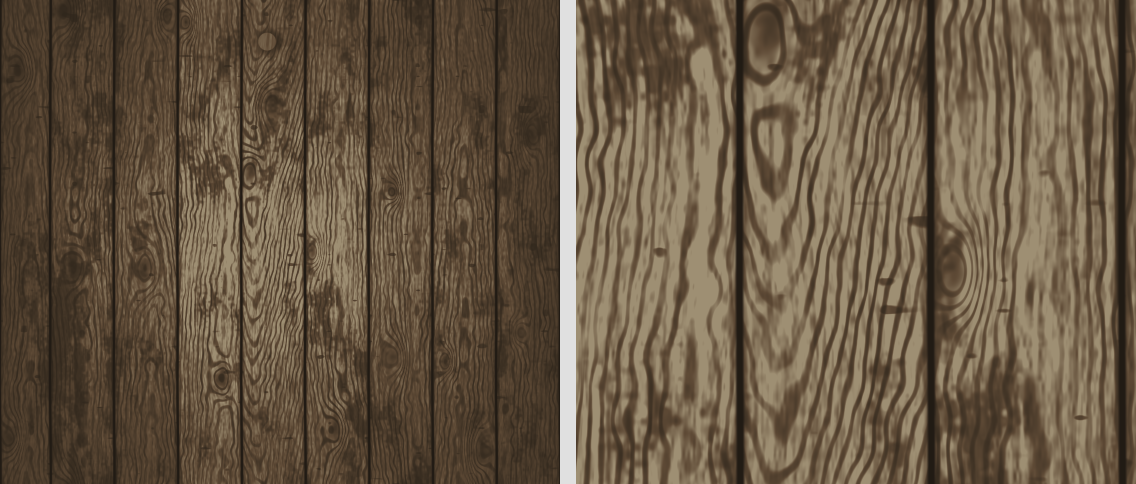
Left: the whole. Right: its middle third, enlarged.
This texture is drawn by a WebGL 1 fragment shader. Its source:

```glsl
precision highp float;
uniform vec2 u_resolution;

const float TAU = 6.28319;
const float ASPECT = 0.863;           // height of the tile over its width
const float BOARDS = 9.0;
const float FIRST_WIDTH = 0.0898;     // the leftmost board is narrower
const float GAP_HALF = 0.0022;
const float GRAIN_LINES = 130.0;      // growth lines per tile width
const float ARCHED_BOARD = 4.0;
const float ARCH_COUNT = 24.0;
const float STAINED_BOARD = 1.0;
const vec2 PLUG_CENTRE = vec2(0.477, 0.914);
const float PLUG_RADIUS = 0.017;
const vec3 GAP_COLOUR = vec3(0.13, 0.105, 0.08);
const vec3 DARK_WOOD = vec3(0.18, 0.145, 0.105);
const vec3 MID_WOOD = vec3(0.37, 0.29, 0.21);
const vec3 PALE_WOOD = vec3(0.62, 0.56, 0.45);

float hash(vec2 p) {
  return fract(sin(dot(p, vec2(127.1, 311.7))) * 43758.5);
}

// Value noise that wraps vertically after a whole number of rows
float noise(vec2 p, float rows) {
  vec2 i = floor(p), f = fract(p);
  f = f * f * (3.0 - 2.0 * f);
  float y0 = mod(i.y, rows), y1 = mod(i.y + 1.0, rows);
  return mix(mix(hash(vec2(i.x, y0)), hash(vec2(i.x + 1.0, y0)), f.x),
             mix(hash(vec2(i.x, y1)), hash(vec2(i.x + 1.0, y1)), f.x), f.y);
}

// Layered sines with whole frequencies
float waver(float y, float seed) {
  float sum = 0.0;
  for (int i = 1; i <= 4; i++) {
    float f = float(i);
    sum += sin(TAU * (f * y + hash(vec2(seed, f)))) / f;
  }
  return sum;
}

vec3 wood(vec2 uv) {
  // Board layout
  float y = uv.y;
  float x = fract(uv.x + 0.0005 * waver(y, 40.0));
  float pitch = (1.0 - FIRST_WIDTH) / (BOARDS - 1.0);
  float board = clamp(floor((x - FIRST_WIDTH) / pitch) + 1.0, 0.0, BOARDS - 1.0);
  float isFirst = 1.0 - step(0.5, board);
  float width = mix(pitch, FIRST_WIDTH, isFirst);
  float s = x - (1.0 - isFirst) * (FIRST_WIDTH + (board - 1.0) * pitch);
  float edge = min(s, width - s);
  float seed = board * 37.0;

  // Grain bent around knots
  float grainX = s + 0.005 * waver(y, board)
               + 0.006 * noise(vec2(s * 25.0 + seed, y * 7.0), 7.0);
  float rings = 0.0, core = 0.0;
  for (int i = 0; i < 2; i++) {
    vec2 id = vec2(board + 3.0, float(i) * 5.0);
    vec2 d = vec2(s - width * mix(0.1, 0.9, hash(id + 0.3)),
                  (fract(y - hash(id + 1.7) + 0.5) - 0.5) * ASPECT);
    float size = mix(0.005, 0.014, hash(id + 2.9));
    vec2 q = d / (size * vec2(1.0, 1.7));
    float pull = exp(-0.18 * dot(q, q));
    grainX -= d.x * 0.85 * pull;
    rings += 4.0 * pull;
    core = max(core, exp(-0.9 * dot(q, q)));
  }

  // Growth lines: upright at the sides, arched along an axis
  float arched = 1.0 - step(0.5, abs(board - ARCHED_BOARD));
  float axis = width * mix(mix(0.1, 0.9, hash(vec2(board, 8.0))), 0.24, arched);
  float climb = mix(floor(mix(-9.0, 12.0, hash(vec2(board, 9.0)))), ARCH_COUNT, arched);
  float offAxis = grainX - axis;
  float ragged = noise(vec2(s * 70.0 + seed, y * 45.0), 45.0);
  float phase = GRAIN_LINES * sqrt(offAxis * offAxis + 0.0002) - climb * y
              + rings + 0.8 * ragged;
  float line = smoothstep(0.45, 1.0, 0.5 + 0.5 * sin(TAU * phase));
  line *= mix(0.25, 0.75, noise(vec2(grainX * 60.0 + seed, y * 9.0), 9.0));

  // Fibres and pores
  float fibre = noise(vec2(grainX * 400.0 + seed, y * 24.0), 24.0);
  float pores = noise(vec2(grainX * 620.0 + seed, y * 130.0), 130.0);
  float speck = noise(vec2(s * 230.0 + seed, y * 170.0), 170.0);

  // Grime, nicks and knots
  float blotch = 0.6 * noise(vec2(s * 24.0 + seed, y * 8.0), 8.0)
               + 0.4 * noise(vec2(s * 75.0 + seed, y * 34.0), 34.0);
  float stained = 1.0 - step(0.5, abs(board - STAINED_BOARD));
  float grime = smoothstep(0.58, 0.85, blotch + 0.2 * stained + 0.25 * (speck - 0.5));
  float nick = smoothstep(0.88, 0.96, noise(vec2(s * 45.0 + seed, y * 95.0), 95.0)
             * (0.75 + 0.35 * ragged));

  // Light falling off towards the borders
  float glow = sin(0.5 * TAU * uv.x) * (0.675 - 0.325 * cos(TAU * y));
  float tone = (0.28 + 0.7 * glow) * mix(0.86, 1.14, hash(vec2(board, 21.0)));
  tone *= 1.0 + 0.55 * (fibre - 0.5) + 0.45 * (pores - 0.5) + 0.2 * (speck - 0.5);
  tone *= (1.0 - line) * (1.0 - 0.6 * grime) * (1.0 - 0.6 * nick);
  tone *= 1.0 - 0.7 * core * (0.6 + 0.4 * ragged);

  // Round plug in a dark hollow
  float r = length((uv - PLUG_CENTRE) * vec2(1.0, ASPECT));
  float hollow = 1.0 - smoothstep(PLUG_RADIUS, PLUG_RADIUS * 2.0, r + 0.008 * ragged);
  tone *= 1.0 - 0.65 * hollow;
  float plug = 1.0 - smoothstep(PLUG_RADIUS - 0.002, PLUG_RADIUS, r);
  tone = mix(tone, 0.38 + 0.25 * fibre + 0.1 * pores, plug);

  // Colour ramp, shaded edges and gaps
  tone *= mix(0.6, 1.0, smoothstep(GAP_HALF, 0.007, edge));
  vec3 colour = mix(DARK_WOOD, MID_WOOD, clamp(tone * 2.0, 0.0, 1.0));
  colour = mix(colour, PALE_WOOD, clamp(tone * 2.0 - 1.0, 0.0, 1.0));
  return mix(GAP_COLOUR, colour, smoothstep(GAP_HALF - 0.001, GAP_HALF + 0.001, edge));
}

void main() {
  // Four samples smooth the fine grain
  vec3 sum = vec3(0.0);
  for (int i = 0; i < 4; i++) {
    vec2 offset = vec2(mod(float(i), 2.0), floor(float(i) * 0.5)) * 0.5 - 0.25;
    sum += wood((gl_FragCoord.xy + offset) / u_resolution);
  }
  gl_FragColor = vec4(sum * 0.25, 1.0);
}
```
